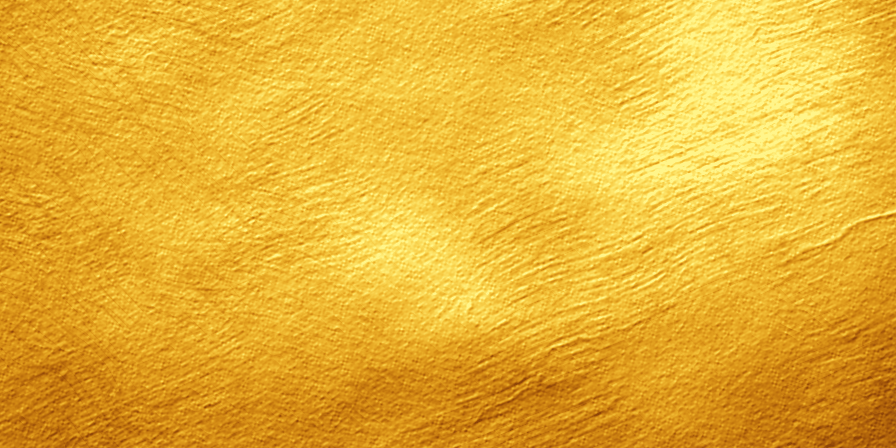
Write a WebGL 1 fragment shader that draws this texture.

```glsl
precision highp float;
// Crumpled gold leaf: broad pools of light over a finely wrinkled sheet.
// A height field of grain, wrinkles, brushed strokes and folds is lit from
// the upper left by a finite difference, then toned with a gold ramp.

uniform vec2 u_resolution;

#define BASE_TONE 0.71
#define RELIEF 1.2
#define LIGHT_STEP 0.0018
#define GRAIN_FREQ 175.0
#define WRINKLE_FREQ 60.0
#define STROKE_FREQ vec2(14.0, 150.0)
#define STROKE_ANGLE 0.38
#define STROKE_TURN 0.62
#define SCRATCH_FREQ vec2(8.0, 62.0)
#define SCRATCH_DEPTH 0.09
#define BLOTCH 0.18
#define FOLD_WIDTH 0.0055

float hash(vec2 p) {
  vec3 q = fract(p.xyx * 0.1031);
  q += dot(q, q.yzx + 33.33);
  return fract((q.x + q.y) * q.z);
}

float noise(vec2 p) {
  vec2 cell = floor(p);
  vec2 f = fract(p);
  f = f * f * (3.0 - 2.0 * f);
  float low = mix(hash(cell), hash(cell + vec2(1.0, 0.0)), f.x);
  float high = mix(hash(cell + vec2(0.0, 1.0)), hash(cell + 1.0), f.x);
  return mix(low, high, f.y);
}

float fbm(vec2 p) {
  float sum = 0.0;
  float amp = 0.5;
  for (int i = 0; i < 4; i++) {
    sum += amp * noise(p);
    p = mat2(1.6, 1.2, -1.2, 1.6) * p + 17.3;
    amp *= 0.5;
  }
  return sum;
}

mat2 rotation(float angle) {
  float c = cos(angle);
  float s = sin(angle);
  return mat2(c, -s, s, c);
}

float ridge(vec2 p) {
  return 1.0 - abs(2.0 * noise(p) - 1.0);
}

// Soft elliptical pool of light
float pool(vec2 p, vec2 center, vec2 radius) {
  vec2 d = (p - center) / radius;
  return exp(-dot(d, d));
}

// Raised wavering fold from a to b
float fold(vec2 p, vec2 a, vec2 b) {
  vec2 ab = b - a;
  float t = clamp(dot(p - a, ab) / dot(ab, ab), 0.0, 1.0);
  float d = length(p - a - ab * t) / FOLD_WIDTH;
  return exp(-d * d) * (0.5 + 0.5 * sqrt(t));
}

// Patchy lines in turned directions: x fine brushing, y sparse scratches
vec2 strokes(vec2 p) {
  vec2 sum = vec2(0.0);
  float right = smoothstep(0.3, 1.1, p.x);
  for (int i = 0; i < 3; i++) {
    float k = float(i);
    vec2 q = rotation(STROKE_ANGLE - k * STROKE_TURN) * p + k * 5.7 + 4.0;
    float patches = smoothstep(0.3, 0.65, noise(q * 5.5));
    float share = i == 0 ? mix(0.6, 1.0, right) : mix(0.75, 0.35, right);
    float line = pow(ridge(q * SCRATCH_FREQ), 9.0);
    sum += share * patches * vec2(noise(q * STROKE_FREQ), line);
  }
  return sum;
}

float height(vec2 p) {
  vec2 bend = vec2(noise(p * 5.0), noise(p * 5.0 + 43.0)) - 0.5;
  vec2 ripple = vec2(noise(p * 24.0), noise(p * 24.0 + 71.0)) - 0.5;
  vec2 q = rotation(0.7) * (p + 0.05 * bend) + 3.0;
  float h = 0.17 * noise(rotation(0.5) * p * GRAIN_FREQ + 400.0);
  h += 0.13 * ridge((q + 0.012 * ripple) * WRINKLE_FREQ);
  h += 0.11 * noise(q * 95.0 + 9.0);
  h += 0.16 * ridge(q * 15.0 + ripple * 0.6);
  h += 0.23 * strokes(p + 0.04 * bend).x;
  vec2 w = p + 0.026 * ripple;
  h += 0.36 * fold(w, vec2(1.75, 0.42), vec2(2.02, 0.54));
  h += 0.24 * fold(w, vec2(1.05, 0.05), vec2(1.22, 0.155));
  h += 0.22 * fold(w, vec2(1.02, 0.375), vec2(1.065, 0.275));
  return h + 0.24 * fold(w, vec2(1.21, 0.21), vec2(1.33, 0.25));
}

// Broad light and shade across the sheet
float sheen(vec2 p) {
  float tone = BASE_TONE + 0.21 * pool(p, vec2(1.68, 0.86), vec2(0.34, 0.27));
  tone += 0.15 * pool(rotation(-0.45) * (p - vec2(0.95, 0.41)), vec2(0.0), vec2(0.30, 0.12));
  tone += 0.13 * pool(p, vec2(1.48, 0.60), vec2(0.36, 0.16));
  tone += 0.07 * pool(p, vec2(0.60, 0.88), vec2(0.60, 0.30));
  tone -= 0.10 * pool(p, vec2(1.12, 0.12), vec2(0.22, 0.08));
  tone -= 0.08 * pool(p, vec2(2.0, 0.15), vec2(0.35, 0.25));
  tone -= 0.17 * smoothstep(0.38, 0.0, p.y) + 0.08 * smoothstep(0.35, 0.0, p.x);
  tone -= 0.07 * smoothstep(1.84, 2.0, p.x);
  return tone + BLOTCH * (fbm(rotation(STROKE_ANGLE) * p * vec2(5.0, 10.0) + 5.0) - 0.47);
}

// Gold ramp from deep amber to pale yellow
vec3 gold(float tone) {
  return vec3(1.0 - 0.83 * pow(1.0 - tone, 2.0), tone, 0.03 + 0.6 * pow(tone, 4.0));
}

void main() {
  vec2 p = gl_FragCoord.xy / u_resolution.y;
  vec2 toLight = normalize(vec2(-0.45, 0.9)) * LIGHT_STEP;
  float tone = sheen(p) + RELIEF * (height(p - toLight) - height(p + toLight));
  tone -= SCRATCH_DEPTH * strokes(p + 0.03 * noise(p * 6.0)).y;
  gl_FragColor = vec4(gold(clamp(tone, 0.27, 0.96)), 1.0);
}
```
